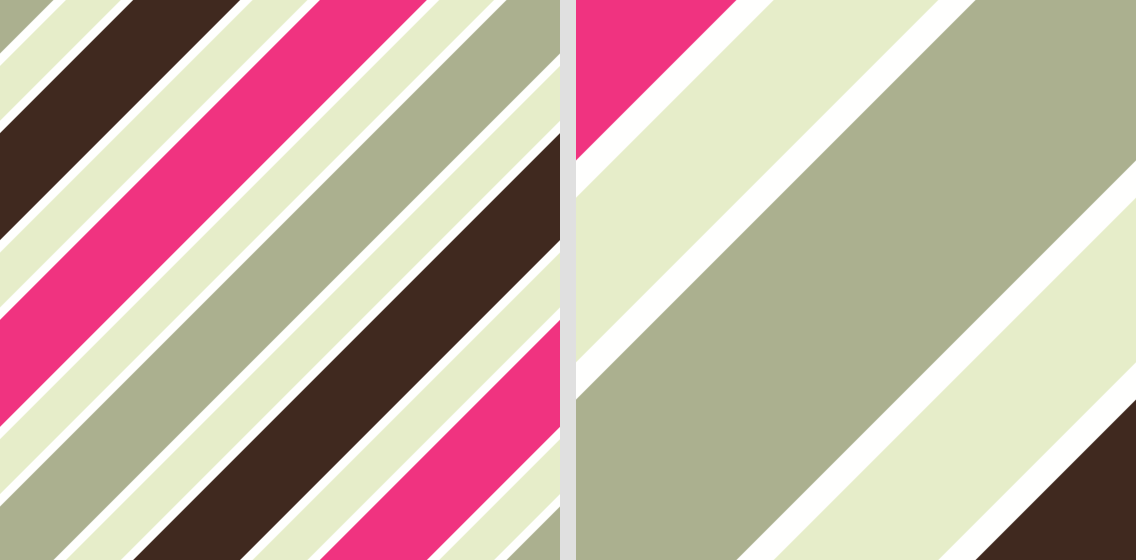
Left, the full canvas; right, a detail of the centre.
Reproduce this pattern procedurally as a WebGL 2 fragment shader.

```glsl
#version 300 es
precision highp float;

uniform vec2 u_resolution;
out vec4 fragColor;

const vec3 CREAM = vec3(0.90, 0.93, 0.79);
const vec3 WHITE = vec3(1.0, 1.0, 0.995);
const vec3 SAGE  = vec3(0.67, 0.69, 0.56);
const vec3 BROWN = vec3(0.25, 0.16, 0.12);
const vec3 PINK  = vec3(0.94, 0.20, 0.50);

// Colour of the wide stripe, cycling every three bands
vec3 stripeColor(float band) {
    float index = mod(band, 3.0);
    return index < 0.5 ? SAGE : index < 1.5 ? BROWN : PINK;
}

// Smooth coverage of the strip within halfWidth of its centre line
float strip(float dist, float halfWidth, float blur) {
    return 1.0 - smoothstep(halfWidth - blur, halfWidth + blur, dist);
}

void main() {
    vec2 uv = gl_FragCoord.xy / u_resolution;

    // Three bands per canvas along the falling diagonal
    float across = 3.0 * (uv.x - uv.y);
    float band = floor(across + 0.5);
    float dist = abs(across - band);
    float blur = 0.75 * 3.0 * length(1.0 / u_resolution);

    // Cream ground, white border, coloured stripe
    vec3 color = mix(CREAM, WHITE, strip(dist, 0.353, blur));
    color = mix(color, stripeColor(band), strip(dist, 0.2865, blur));

    fragColor = vec4(color, 1.0);
}
```
